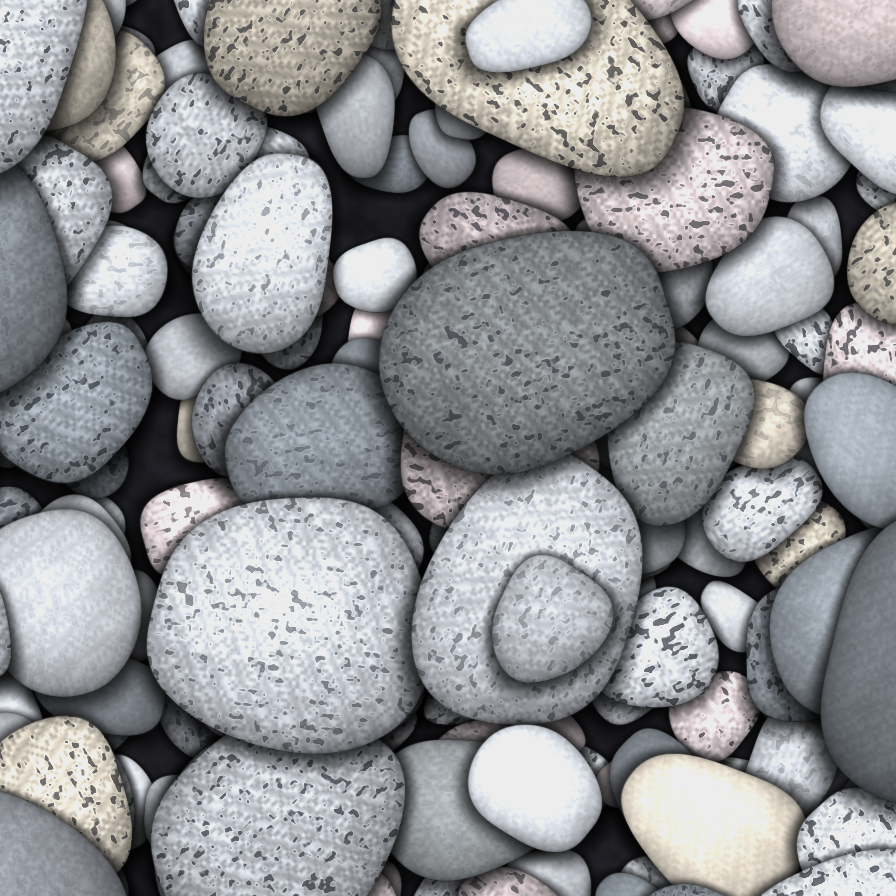
A WebGL 2 fragment shader for this texture:

```glsl
#version 300 es
precision highp float;
// Heap of rounded, speckled beach pebbles with dark gaps between them.
uniform vec2 u_resolution;
out vec4 fragColor;

float hash(vec2 p) {
    return fract(sin(dot(p, vec2(127.1, 311.7))) * 43758.5453);
}

float noise(vec2 p) {
    vec2 i = floor(p), f = fract(p);
    f = f * f * (3.0 - 2.0 * f);
    return mix(mix(hash(i), hash(i + vec2(1, 0)), f.x),
               mix(hash(i + vec2(0, 1)), hash(i + vec2(1, 1)), f.x), f.y);
}

float fbm(vec2 p) {
    float sum = 0.0, amp = 0.5;
    for (int i = 0; i < 4; i++) {
        sum += amp * noise(p);
        p = p * 2.03 + 17.3;
        amp *= 0.5;
    }
    return sum;
}

mat2 rotation(float a) {
    return mat2(cos(a), -sin(a), sin(a), cos(a));
}

// Mineral surface: tint, mottling, dark flecks and an occasional pale vein.
vec3 stoneSurface(vec2 q, vec2 id) {
    float tone = mix(0.5, 1.02, pow(hash(id + 3.1), 0.65));
    float kind = hash(id + 5.7);
    vec3 tint = vec3(0.98, 1.0, 1.035);
    if (kind > 0.66) tint = vec3(1.03, 0.97, 0.985);
    if (kind > 0.88) tint = vec3(1.04, 1.0, 0.93);
    if (tone < 0.7) tint = mix(tint, vec3(0.94, 1.0, 1.06), 0.7);

    vec2 s = q + id * 0.37;
    float coarse = noise(s * vec2(95.0, 140.0));
    float fine = noise(s * 250.0 + 40.0);
    float patches = fbm(s * 14.0);
    float flecks = smoothstep(0.58, 0.7, coarse * 0.6 + fine * 0.4 + (patches - 0.47) * 0.3);
    float granite = smoothstep(0.3, 0.75, hash(id + 8.3));

    vec3 col = tone * tint;
    col *= 1.0 + 0.32 * (patches - 0.47);
    col *= 1.0 + mix(0.13, 0.38, granite) * (fine - 0.5);
    col = mix(col, vec3(0.16, 0.17, 0.19), flecks * mix(0.07, 0.72, granite));

    float bend = q.y + 0.06 * (fbm(s * 9.0) - 0.5) - 0.02;
    float vein = smoothstep(0.0035, 0.0005, abs(bend)) * step(0.82, hash(id + 9.9));
    return mix(col, col * 0.65 + 0.28, vein * 0.5);
}

// Paints one jittered grid of pebbles over what lies below.
void pebbleLayer(vec2 p, float cell, float density, float size, float seed, inout vec3 col) {
    vec2 home = floor(p / cell + seed * 0.37);
    float px = 1.0 / u_resolution.y;
    for (int j = -1; j <= 1; j++)
    for (int i = -1; i <= 1; i++) {
        vec2 g = home + vec2(i, j);
        vec2 id = g + seed * 13.7;
        if (hash(id) > density) continue;

        vec2 jitter = 0.5 * vec2(hash(id + 1.3), hash(id + 2.7)) - 0.25;
        vec2 offset = p - (g + 0.5 + jitter - seed * 0.37) * cell;
        float major = cell * size * mix(0.78, 1.0, hash(id + 4.4));
        vec2 radii = major * vec2(1.0, mix(0.6, 0.92, hash(id + 6.2)));
        vec2 q = rotation(6.2832 * hash(id + 7.5)) * offset;

        // Rounded, slightly lopsided outline
        vec2 e = q / radii;
        e.y *= 1.0 + 0.16 * clamp(e.x, -1.3, 1.3);
        float angle = atan(e.y, e.x);
        float f = pow(pow(abs(e.x), 2.3) + pow(abs(e.y), 2.3), 1.0 / 2.3);
        f *= 1.0 + 0.03 * sin(3.0 * angle + 20.0 * hash(id + 0.9))
                 + 0.014 * sin(5.0 * angle + 30.0 * hash(id + 1.9));
        if (f > 1.5) continue;
        float d = (f - 1.0) * radii.y;

        // Contact shadow, deeper underneath
        float below = clamp(0.5 - 0.5 * offset.y / major, 0.0, 1.0);
        float reach = mix(0.011, 0.03, below) * min(1.0, cell * 5.0);
        col *= mix(0.24, 1.0, smoothstep(-0.004, reach, d));

        // Soft overcast shading
        if (d < px) {
            float height = sqrt(max(0.0, 1.0 - f * f));
            float shade = mix(0.36, 1.06, pow(height, 0.55));
            shade += dot(offset / major, vec2(-0.05, 0.15));
            vec3 stone = stoneSurface(q, id) * shade;
            col = mix(col, stone, smoothstep(px, -px, d));
        }
    }
}

void main() {
    vec2 p = gl_FragCoord.xy / u_resolution.y;
    vec3 col = vec3(0.11, 0.11, 0.13) * (0.6 + 0.8 * fbm(p * 40.0));

    // Small stones at the bottom, large ones above, a few small on top
    pebbleLayer(p, 0.10, 1.0, 0.58, 1.0, col);
    pebbleLayer(p, 0.15, 0.75, 0.54, 2.0, col);
    pebbleLayer(p, 0.22, 0.62, 0.53, 3.0, col);
    pebbleLayer(p, 0.33, 0.68, 0.54, 4.0, col);
    pebbleLayer(p, 0.17, 0.16, 0.46, 5.0, col);

    fragColor = vec4(clamp(col, 0.0, 0.93), 1.0);
}
```
